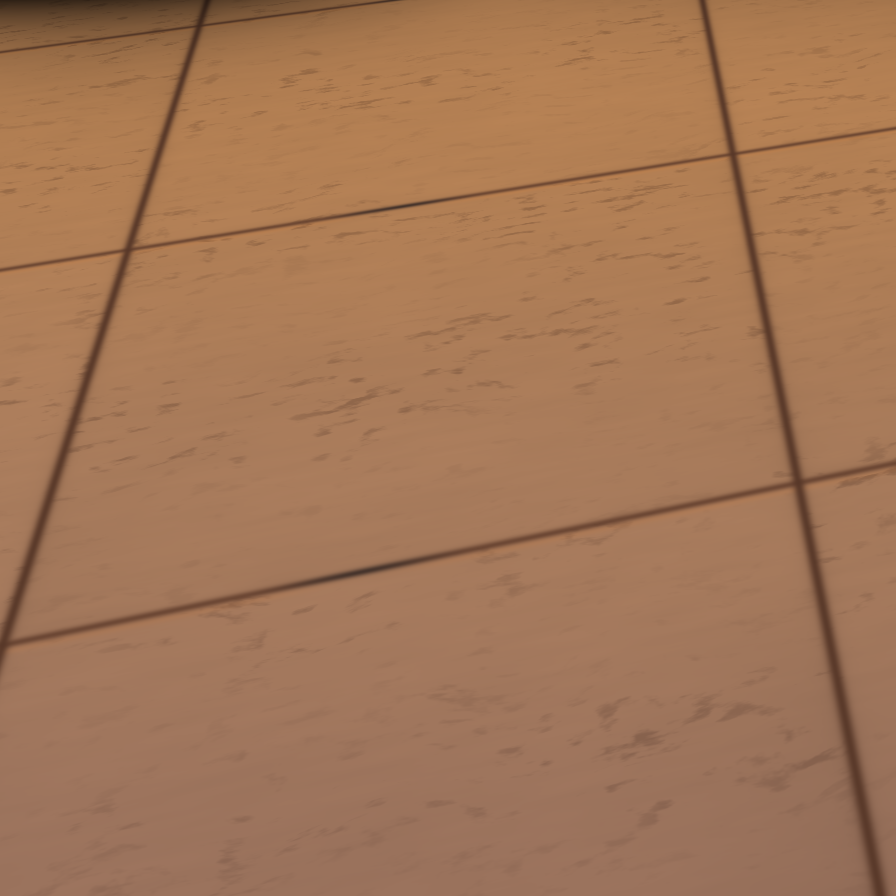
Give the GLSL for this texture, as a WebGL 2 fragment shader.

```glsl
#version 300 es
precision highp float;

#define JOINT_WIDTH vec2(0.0078, 0.0075)
#define FLECK_SCALE vec2(27.0, 58.0)
#define FLECK_STRENGTH 0.17
#define GRAIN_STRENGTH 0.035
#define ROW_BEND 0.043
#define SHADOW_REACH 0.04
#define NEAR_CLAY vec3(0.605, 0.448, 0.362)
#define MID_CLAY vec3(0.665, 0.487, 0.362)
#define FAR_CLAY vec3(0.715, 0.508, 0.330)
#define JOINT_BROWN vec3(0.340, 0.215, 0.155)
#define JOINT_SOOT vec3(0.215, 0.170, 0.155)

uniform vec2 u_resolution;
out vec4 outColor;

float hash(vec2 p) {
    return fract(sin(dot(p, vec2(127.1, 311.7))) * 43758.5453);
}

float valueNoise(vec2 p) {
    vec2 cell = floor(p);
    vec2 f = fract(p);
    f = f * f * (3.0 - 2.0 * f);
    float low = mix(hash(cell), hash(cell + vec2(1, 0)), f.x);
    float high = mix(hash(cell + vec2(0, 1)), hash(cell + vec2(1, 1)), f.x);
    return mix(low, high, f.y);
}

float fbm(vec2 p) {
    float sum = 0.0;
    float weight = 0.5;
    for (int i = 0; i < 4; i++) {
        sum += weight * valueNoise(p);
        p = p * 2.03 + 17.3;
        weight *= 0.5;
    }
    return sum / 0.9375;
}

// Canvas position to floor plane, one unit per tile
vec2 floorPlane(vec2 canvas) {
    mat3 projection = mat3(0.9827, 0.2300, 0.1063,
                           0.1868, 0.6768, 0.3270,
                           0.0030, 0.2800, 1.0);
    vec3 q = inverse(projection) * vec3(canvas, 1.0);
    vec2 plane = q.xy / q.z;
    plane.y += ROW_BEND * plane.y * (plane.y - 1.0);
    return plane;
}

// Short dark scuffs gathered in patches, different on each tile
float flecks(vec2 plane, vec2 offset) {
    vec2 p = plane + offset;
    p.y -= 0.05 * valueNoise(p * 7.0);
    float patches = smoothstep(0.40, 0.68, fbm(p * vec2(2.6, 3.6)));
    float marks = smoothstep(0.57, 0.82, fbm(p * FLECK_SCALE));
    return marks * (0.22 + 0.78 * patches);
}

void main() {
    vec2 canvas = gl_FragCoord.xy / u_resolution;
    vec2 plane = floorPlane(canvas);
    vec2 tile = floor(plane);
    vec2 offset = 9.0 * vec2(hash(tile + 3.1), hash(tile + 8.7));

    // Clay warms toward the far edge
    vec3 color = mix(NEAR_CLAY, MID_CLAY, smoothstep(0.0, 0.52, canvas.y));
    color = mix(color, FAR_CLAY, smoothstep(0.42, 0.90, canvas.y));
    color *= 0.99 + 0.02 * hash(tile);
    color *= 1.0 - 0.05 * smoothstep(0.6, 1.1, canvas.x) * (1.0 - canvas.y);

    // Soft streaks and scuffs
    float grain = fbm((plane + offset) * vec2(9.0, 46.0)) - 0.5;
    float mottle = fbm((plane + offset) * 4.0) - 0.5;
    color *= 1.0 + GRAIN_STRENGTH * (grain + mottle);
    color *= 1.0 - FLECK_STRENGTH * flecks(plane, offset) * vec3(0.9, 1.0, 1.0);

    // Joints, with a worn warm rim and soot along the rows
    vec2 signedGap = plane - round(plane);
    vec2 width = max(JOINT_WIDTH, 0.7 * fwidth(plane));
    vec2 ratio = signedGap / width;
    vec2 joint = exp(-ratio * ratio);
    vec2 halo = exp(-abs(ratio) * 0.7);
    float soot = smoothstep(0.15, 0.0, abs(fract(plane.x) - 0.43));
    soot *= 0.75 + 0.25 * valueNoise(plane * 12.0);
    float rim = exp(-pow(ratio.y + 1.7, 2.0)) * (1.0 - soot);
    color *= 1.0 + 0.05 * rim * vec3(1.0, 0.3, -0.8);
    color *= 1.0 - 0.10 * max(halo.x, 0.6 * halo.y);
    vec3 rowColor = mix(JOINT_BROWN * 1.12, JOINT_SOOT, soot);
    color = mix(color, rowColor, joint.y * (0.80 + 0.15 * soot));
    color = mix(color, JOINT_BROWN, joint.x * 0.93);

    // Shade along the far edge, deepest in the left corner
    float depth = mix(0.75, 0.10, smoothstep(0.0, 0.6, canvas.x));
    color *= 1.0 - depth * exp((canvas.y - 1.0) / SHADOW_REACH);

    outColor = vec4(color, 1.0);
}
```
